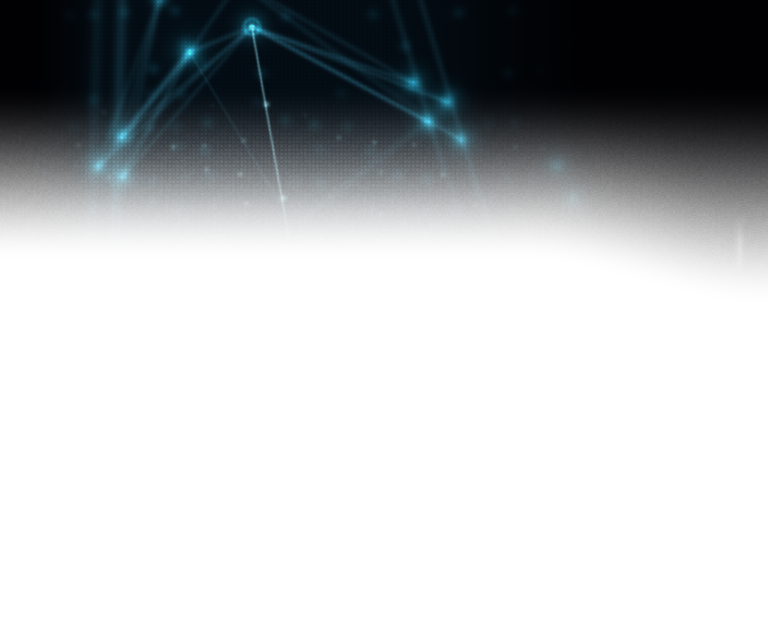
This background is drawn by a Shadertoy shader. Its source:

```glsl
// A night-blue network of blurred nodes and links that dissolves into white.
// A vertical ramp forms the backdrop; Gaussian glows around points and segments
// are summed in loops and screened over it, so they fade as the ramp brightens.

float hash(vec2 p) {
    return fract(sin(dot(p, vec2(127.1, 311.7))) * 43758.5453);
}

float glow(float dist, float radius) {
    return exp(-dist * dist / (radius * radius));
}

float segmentDistance(vec2 p, vec2 a, vec2 b) {
    vec2 ab = b - a;
    return length(p - a - ab * clamp(dot(p - a, ab) / dot(ab, ab), 0.0, 1.0));
}

// Jittered round dots, present in a fraction of the grid cells
float scatter(vec2 p, float cellSize, float radius, float density) {
    vec2 cell = floor(p / cellSize);
    vec2 center = (cell + 0.3 + 0.4 * vec2(hash(cell), hash(cell + 17.0))) * cellSize;
    float present = step(1.0 - density, hash(cell + 41.0));
    return present * glow(length(p - center), radius) * (0.4 + 0.6 * hash(cell + 73.0));
}

void mainImage(out vec4 fragColor, in vec2 fragCoord) {
    // Canvas width is one unit; y runs down from the top edge
    vec2 p = vec2(fragCoord.x, iResolution.y - fragCoord.y) / iResolution.x;

    // Backdrop ramp, reaching white later toward the right edge
    float rightSide = smoothstep(0.68, 1.0, p.x);
    float ramp = smoothstep(0.108, 0.342 + 0.06 * rightSide, p.y);
    float network = smoothstep(0.04, 0.16, p.x) * (1.0 - smoothstep(0.48, 0.78, p.x));
    vec3 color = mix(vec3(0.003, 0.004, 0.012), vec3(1.0), ramp);
    color += vec3(0.012, 0.05, 0.075) * network * (1.0 - ramp);

    // Left cluster 0-2, right cluster 3-6, faint outliers 7-8
    vec2 nodes[9] = vec2[9](
        vec2(0.159, 0.178), vec2(0.160, 0.230), vec2(0.128, 0.217),
        vec2(0.538, 0.108), vec2(0.582, 0.133), vec2(0.557, 0.158),
        vec2(0.600, 0.182), vec2(0.725, 0.216), vec2(0.746, 0.260));
    vec2 hub = vec2(0.328, 0.035);
    vec2 sideHub = vec2(0.247, 0.068);
    vec2 topHub = vec2(0.208, -0.002);

    // Soft nodes and their links
    float points = 0.0;
    float links = 0.0;
    for (int i = 0; i < 9; i++) {
        vec2 node = nodes[i];
        float strength = i < 7 ? 1.0 : 0.4;
        float dist = length(p - node);
        points += strength * (0.6 * glow(dist, 0.009) + 0.35 * glow(dist, 0.020));
        if (i < 3) {
            links += 0.30 * glow(segmentDistance(p, node, sideHub), 0.005);
            links += 0.20 * glow(segmentDistance(p, node, hub), 0.0035);
            links += 0.16 * glow(segmentDistance(p, node, topHub), 0.005);
            links += 0.16 * glow(segmentDistance(p, node + vec2(-0.01, 0.10),
                                                 vec2(node.x, -0.02)), 0.008);
        } else if (i < 7) {
            links += 0.28 * glow(segmentDistance(p, node, hub), 0.0035);
            links += 0.10 * glow(segmentDistance(p, node, vec2(0.30, -0.03)), 0.004);
            links += 0.12 * glow(segmentDistance(p, node + vec2(0.04, 0.12),
                                                 node - vec2(0.05, 0.18)), 0.004);
        }
    }
    links += 0.30 * glow(segmentDistance(p, sideHub, hub), 0.004);
    links += 0.18 * glow(segmentDistance(p, sideHub, vec2(0.365, 0.265)), 0.002);
    links += 0.20 * glow(segmentDistance(p, sideHub, vec2(0.315, -0.03)), 0.004);
    links += 0.16 * glow(segmentDistance(p, nodes[5], vec2(0.40, 0.28)), 0.006);

    // Upper hubs, the largest one with a ring
    float hubDist = length(p - hub);
    points += 0.55 * glow(hubDist, 0.018) + 0.45 * glow(hubDist - 0.010, 0.003);
    points += 0.35 * glow(hubDist, 0.004);
    points += 0.75 * glow(length(p - sideHub), 0.012);
    points += 0.25 * glow(length(p - sideHub), 0.025);
    points += 0.60 * glow(length(p - topHub), 0.011);

    // Scattered blurred dots and small crisp ones
    float area = network * (1.0 - smoothstep(0.24, 0.32, p.y));
    points += 0.22 * area * scatter(p, 0.036, 0.008, 0.4);
    float specks = 0.45 * area * smoothstep(0.11, 0.22, p.y)
                 * scatter(p + 0.013, 0.044, 0.0035, 0.3);

    // Sharp bright thread hanging from the main hub
    vec2 threadEnd = vec2(0.376, 0.310);
    float thread = 0.55 * glow(segmentDistance(p, hub, threadEnd), 0.0018);
    thread *= 1.0 - 0.7 * smoothstep(0.22, 0.31, p.y);
    specks += 0.6 * glow(length(p - vec2(0.347, 0.136)), 0.004);
    specks += 0.6 * glow(length(p - vec2(0.369, 0.258)), 0.004);

    // Screen the light over the backdrop
    vec3 light = vec3(0.10, 0.48, 0.58) * points + vec3(0.14, 0.38, 0.46) * links;
    light += vec3(0.50, 0.75, 0.82) * (thread + specks);
    color = 1.0 - (1.0 - color) * (1.0 - clamp(light, 0.0, 1.0));

    // Fine screen mesh, grain and a pale glint at the right
    vec2 mesh = 0.5 + 0.5 * cos(p * 6.28318 / 0.0052);
    float meshArea = network * (1.0 - smoothstep(0.18, 0.28, p.y));
    color *= 1.0 - 0.18 * meshArea * max(mesh.x, mesh.y);
    color += 0.035 * (hash(floor(p * 512.0)) - 0.5) * 4.0 * ramp * (1.0 - ramp);
    vec2 glint = (p - vec2(0.963, 0.315)) / vec2(0.005, 0.025);
    color += 0.05 * exp(-dot(glint, glint));

    fragColor = vec4(clamp(color, 0.0, 1.0), 1.0);
}
```
